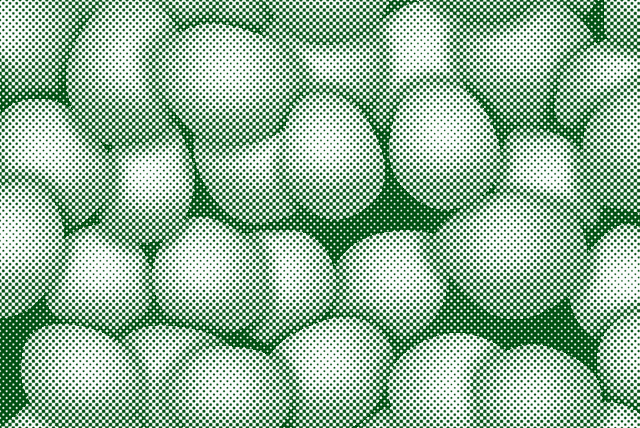
Write a WebGL 2 fragment shader that draws this pattern.

```glsl
#version 300 es
precision highp float;
uniform vec2 u_resolution;
out vec4 outColor;

#define FRUIT_ROWS 4.2      // fruit rows per canvas height
#define DOT_ROWS 64.0       // halftone periods per canvas height
#define JITTER 0.60         // scatter of fruit centres within a cell
#define RADIUS_MIN 0.53     // in cells
#define RADIUS_MAX 0.69
#define INK_LIGHT 0.10      // ink coverage at a highlight
#define INK_RIM 0.38        // ink coverage at a fruit rim
#define INK_GAP 0.83        // ink coverage between fruits
#define DOT_BLUR 0.9        // half width of a dot edge in pixels
#define INK vec3(0.0, 0.31, 0.065)
#define PAPER vec3(0.985, 0.99, 0.988)

const float PI = 3.14159265;

float hash(vec2 p) {
    return fract(sin(dot(p, vec2(127.1, 311.7))) * 43758.55);
}

// Id of a neighbouring cell on a staggered grid
vec2 cellId(vec2 p, int i, int j) {
    float row = floor(p.y) + float(j);
    return vec2(floor(p.x - 0.5 * mod(row, 2.0)) + float(i), row);
}

// Fruit in a cell: xy = offset in radii, z = relative distance (1 at the rim)
vec3 fruit(vec2 p, vec2 id) {
    vec2 scatter = vec2(hash(id + 3.1), hash(id + 7.7)) - 0.5;
    vec2 centre = id + 0.5 + JITTER * scatter;
    centre.x += 0.5 * mod(id.y, 2.0);
    float radius = mix(RADIUS_MIN, RADIUS_MAX, hash(id + 11.3));
    vec2 offset = (p - centre) / radius;

    float turn = 2.0 * PI * hash(id + 17.9);
    float c = cos(turn), s = sin(turn);
    float stretch = mix(1.0, 1.13, hash(id + 23.5));
    vec2 q = mat2(c, -s, s, c) * offset * vec2(1.0 / stretch, stretch);

    // Uneven outline with a blunt tip on some fruits
    float angle = atan(q.y, q.x);
    float tip = 0.16 * step(0.5, hash(id + 29.1)) * pow(max(cos(angle), 0.0), 14.0);
    float outline = 1.0 + 0.03 * sin(3.0 * angle + turn) + 0.015 * sin(5.0 * angle) + tip;
    return vec3(offset, length(q) / outline);
}

// Ink coverage of one lit fruit
float fruitInk(vec3 f, vec2 id) {
    vec2 highlight = vec2(0.3 * (hash(id + 31.7) - 0.5), 0.22);
    float ink = mix(INK_LIGHT, INK_RIM, smoothstep(0.0, 1.15, length(f.xy - highlight)));
    ink += 0.18 * smoothstep(0.1, -1.0, f.y);
    ink += 0.06 * smoothstep(0.8, 1.0, f.z);
    return ink + 0.11 * (hash(id + 37.3) - 0.5);
}

// Ink coverage of the whole pile
float pileInk(vec2 p) {
    float topRank = -1.0;
    float ink = INK_GAP + 0.06 * sin(2.3 * p.x + 1.7 * sin(1.9 * p.y));

    // The highest ranked fruit hides the others
    for (int j = -1; j <= 1; j++)
    for (int i = -1; i <= 1; i++) {
        vec2 id = cellId(p, i, j);
        vec3 f = fruit(p, id);
        float rank = hash(id + 41.9);
        if (f.z < 1.0 && rank > topRank) {
            topRank = rank;
            ink = fruitInk(f, id);
        }
    }

    // Contact shadows from fruits lying above
    if (topRank >= 0.0) {
        float shadow = 0.0;
        for (int j = -1; j <= 1; j++)
        for (int i = -1; i <= 1; i++) {
            vec2 id = cellId(p, i, j);
            if (hash(id + 41.9) > topRank)
                shadow = max(shadow, smoothstep(1.3, 1.0, fruit(p, id).z));
        }
        ink += 0.24 * shadow;
    }

    // Faint mottling of the skin
    ink += 0.015 * sin(13.0 * p.x + 2.0 * sin(9.0 * p.y)) * sin(11.0 * p.y + 4.0 * p.x);
    return clamp(ink, 0.06, 0.92);
}

// Diagonal dot screen: dots, then checkers, then holes as coverage grows
float halftone(vec2 uv, float coverage) {
    vec2 phase = 2.0 * PI * DOT_ROWS * uv;
    vec2 c = cos(phase), s = sin(phase);
    float x = 1.0 - 2.0 * coverage;
    float threshold = sign(x) * pow(abs(x), 0.5 * PI);
    float slope = length(vec2(s.x * c.y, c.x * s.y));
    float pixel = 2.0 * PI * DOT_ROWS / u_resolution.y;
    float blur = DOT_BLUR * pixel * max(slope, 0.3);
    return smoothstep(-blur, blur, c.x * c.y - threshold);
}

void main() {
    vec2 uv = gl_FragCoord.xy / u_resolution.y;
    float coverage = pileInk(uv * FRUIT_ROWS);
    outColor = vec4(mix(PAPER, INK, halftone(uv, coverage)), 1.0);
}
```
